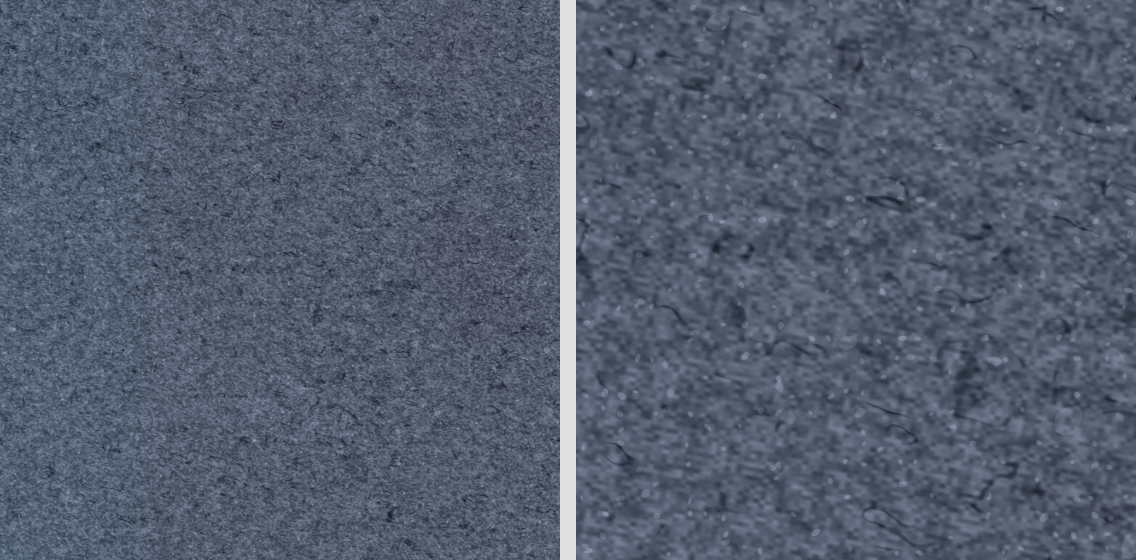
Left: the whole. Right: its middle third, enlarged.
Give the GLSL for this texture, as a WebGL 1 fragment shader.

```glsl
precision highp float;
// Fine-grained blue-grey stone: layered, slightly flattened grain noise,
// short dark pits gathered in loose patches, pale mineral specks and flecks,
// and a faint wide drift of tone and tint.

uniform vec2 u_resolution;

const vec3 STONE = vec3(0.328, 0.362, 0.432);
const vec3 TONE_AXIS = vec3(0.98, 1.0, 1.08);
const vec3 TEAL_SHIFT = vec3(-0.016, 0.006, 0.012);

// Sine-free hash: two pseudo-random values per lattice point.
vec2 hash2(vec2 cell, float seed) {
  vec3 q = fract(vec3(cell.xyx + seed * 17.3) * vec3(0.1031, 0.1030, 0.0973));
  q += dot(q, q.yzx + 33.33);
  return fract((q.xx + q.yz) * q.zy);
}

vec2 rotate(vec2 p, float angle) {
  float c = cos(angle), s = sin(angle);
  return vec2(c * p.x - s * p.y, s * p.x + c * p.y);
}

// Smooth value noise in 0..1.
float noise(vec2 p, float seed) {
  vec2 i = floor(p);
  vec2 f = fract(p);
  f = f * f * (3.0 - 2.0 * f);
  float low = mix(hash2(i, seed).x, hash2(i + vec2(1.0, 0.0), seed).x, f.x);
  float high = mix(hash2(i + vec2(0.0, 1.0), seed).x, hash2(i + 1.0, seed).x, f.x);
  return mix(low, high, f.y);
}

// Noise centred on zero, turned and stretched to give the grain a direction.
float grain(vec2 p, vec2 frequency, float angle, float seed) {
  return noise(rotate(p, angle) * frequency, seed) - 0.5;
}

// Wide cloudy drift centred on zero.
float drift(vec2 p, float frequency, float seed) {
  float sum = 0.0;
  float weight = 0.55;
  for (int octave = 0; octave < 3; octave++) {
    sum += weight * (noise(p * frequency, seed) - 0.5);
    p = rotate(p, 0.7);
    frequency *= 2.1;
    weight *= 0.55;
  }
  return sum;
}

// Ragged grains, at most one per cell; radius is a fraction of the cell.
float scatter(vec2 p, float cells, float share, float radius, float edge, float seed) {
  vec2 q = p * cells;
  vec2 cell = floor(q);
  vec2 place = hash2(cell, seed);
  vec2 kind = hash2(cell, seed + 1.0);
  vec2 d = rotate(fract(q) - mix(vec2(0.3), vec2(0.7), place), kind.y * 6.283);
  float size = radius * mix(0.55, 1.0, place.x);
  float ragged = (noise(q * 0.7 / radius, seed + 2.0) - 0.5) * size * 0.7;
  float blur = edge * cells;
  float shape = length(d * vec2(0.85, 1.25)) + ragged - size;
  return (1.0 - smoothstep(-blur, blur, shape)) * step(kind.x, share);
}

// Short wavering dark creases, kept only where a patch mask is high.
float pits(vec2 p, float patches) {
  vec2 q = rotate(p, 0.3);
  q += 0.006 * vec2(noise(p * 70.0, 21.0), noise(p * 90.0, 22.0));
  float crease = abs(noise(q * vec2(62.0, 115.0), 23.0) - 0.5);
  float line = 1.0 - smoothstep(0.03, 0.14, crease);
  float mask = noise(q * vec2(48.0, 80.0), 24.0) + 0.35 * patches;
  return line * smoothstep(0.64, 0.82, mask);
}

void main() {
  float side = min(u_resolution.x, u_resolution.y);
  vec2 p = gl_FragCoord.xy / side;
  float edge = 0.8 / side;

  // Grain, from the finest to the widest.
  float tone = 0.175 * grain(p, vec2(290.0, 390.0), 0.20, 1.0);
  tone += 0.120 * grain(p, vec2(125.0, 195.0), 0.35, 2.0);
  tone += 0.050 * grain(p, vec2(52.0, 74.0), -0.25, 3.0);
  float clouds = drift(p, 3.5, 4.0);
  tone += 0.055 * clouds;

  // Dark pits, lying thicker in some areas than in others.
  float patches = drift(p, 6.0, 8.0);
  tone -= 0.115 * pits(p, patches);

  // Tiny bright specks, larger pale flecks, rare round dark stains.
  tone += 0.120 * scatter(p, 96.0, 0.24, 0.20, edge, 31.0);
  tone += 0.090 * scatter(p, 63.0, 0.10, 0.19, edge, 35.0);
  tone += 0.070 * scatter(p, 25.0, 0.13, 0.20, edge, 39.0);
  tone -= 0.040 * scatter(p, 6.0, 0.06, 0.08, edge * 2.0, 43.0);

  // The left side runs slightly lighter and greener.
  float teal = 1.0 - smoothstep(0.0, 0.45, p.x + 0.3 * clouds);
  tone += 0.012 * teal;

  vec3 color = STONE + TONE_AXIS * tone + TEAL_SHIFT * (teal + clouds);
  gl_FragColor = vec4(clamp(color, 0.0, 1.0), 1.0);
}
```
